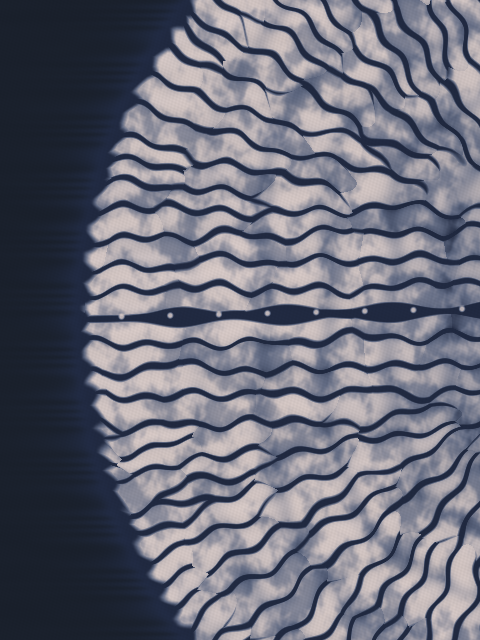
A WebGL 2 fragment shader for this texture:

```glsl
#version 300 es
precision highp float;
// Indigo stitch-resist cloth: a pale half disc of fanned, mirrored pleats on dark dye.
uniform vec2 u_resolution;
out vec4 outColor;

const vec3 PALE = vec3(0.84, 0.785, 0.77);
const vec3 SLATE = vec3(0.36, 0.40, 0.50);
const vec3 NAVY = vec3(0.125, 0.16, 0.25);
const vec3 DEEP = vec3(0.10, 0.125, 0.17);
const float FAN_X = 0.82;      // fan centre, right of the canvas
const float STRIP = 0.14;      // half height of the level pleats
const float PLEAT = 0.041;     // pleat spacing
const float RING = 0.135;      // pleat length
const float STRETCH = 3.1;

float hash(vec2 p) {
    vec3 q = fract(vec3(p.xyx) * 0.1031);
    q += dot(q, q.yzx + 33.33);
    return fract((q.x + q.y) * q.z);
}

// Layered sines, roughly -1..1
float cloud(vec2 p) {
    float sum = 0.0, amp = 0.5;
    for (int i = 0; i < 4; i++) {
        sum += amp * sin(p.x + 1.7 * sin(p.y * 0.8)) * cos(p.y + 1.3 * sin(p.x * 0.7));
        p = mat2(1.5, 1.1, -1.1, 1.5) * p + 2.3;
        amp *= 0.6;
    }
    return sum;
}

// Zigzag of the folds along the pleats
float foldWave(float x) {
    return 0.0048 * sin(80.5 * x - 1.07) + 0.0035 * sin(43.0 * x - 0.91);
}

// Position across the pleats, measured along the arc of one ring
float acrossPleats(float v, float angle, float ringRadius) {
    return v < STRIP ? v : STRIP + angle * ringRadius;
}

// Offset from a point to the centre of pleat cell (ring, row)
vec2 cellOffset(float radius, float across, float ring, float row, float side) {
    vec2 id = vec2(ring + 40.0 + side * 17.0, row + 20.0);
    float loose = smoothstep(STRIP - 0.05, STRIP + 0.04, row * PLEAT);
    float shift = (hash(id) - 0.5) * mix(0.22, 0.62, loose);
    float along = ring + 0.5 + (hash(id + 71.3) - 0.5) * 0.75;
    return vec2((along * RING - radius) / STRETCH, (row + 0.5 + shift) * PLEAT - across);
}

// Cellular pleats: x = distance to the nearest fold, y = random value of the cell
vec2 pleats(float radius, float v, float angle, float wave, float side) {
    float ring0 = floor(radius / RING);
    vec2 nearest = vec2(1.0);
    float tone = 0.0, edge = 1.0;
    for (int pass = 0; pass < 2; pass++) {
        for (int i = -1; i <= 1; i++) {
            float ring = ring0 + float(i);
            float across = acrossPleats(v, angle, max((ring + 0.5) * RING, 0.04)) - wave;
            float row0 = floor(across / PLEAT);
            for (int j = -1; j <= 1; j++) {
                float row = row0 + float(j);
                vec2 o = cellOffset(radius, across, ring, row, side);
                if (pass == 0) {
                    if (dot(o, o) < dot(nearest, nearest)) {
                        nearest = o;
                        tone = hash(vec2(ring + side * 9.0 + 31.0, row + 57.0));
                    }
                } else {
                    vec2 gap = o - nearest;
                    float len = length(gap);
                    if (len > 0.0005) {
                        vec2 n = gap / len;
                        float endWall = 1.0 - abs(n.y);
                        edge = min(edge, dot(0.5 * (o + nearest), n) + 0.013 * endWall * endWall);
                    }
                }
            }
        }
    }
    return vec2(max(edge, 0.0), tone);
}

void main() {
    vec2 p = gl_FragCoord.xy / u_resolution.y;
    p.x *= 0.75 * u_resolution.y / u_resolution.x;

    // Mirrored fan coordinates around the stitched seam
    float seam = p.y - (0.498 + 0.0226 * p.x);
    float side = step(0.0, seam);
    float v = abs(seam);
    vec2 arm = vec2(FAN_X - p.x, max(v - STRIP, 0.0));
    float radius = length(arm);
    float angle = atan(arm.y, arm.x);
    float x = FAN_X - radius;
    float wobble = cloud(p * 13.0 + side * 5.0);
    float wave = foldWave(x) * smoothstep(0.0, 0.03, v) + 0.003 * wobble;
    vec2 cell = pleats(radius, v, angle, wave, side);

    // Fold lines with a soft bleed
    float width = 0.0052 + 0.0022 * cloud(p * 19.0 + 7.0);
    float fold = 1.0 - smoothstep(0.35 * width, 1.45 * width, cell.x);
    float bleed = 0.24 * exp(-cell.x / 0.006);

    // Cross bands and cloudy stains inside the pleats
    float bands = pow(0.5 + 0.5 * sin(x * 63.0 + 0.8 + wobble), 4.0);
    float patches = smoothstep(-0.15, 0.75, cloud(p * vec2(46.0, 40.0)) + 0.35 * cell.y);
    float stain = 0.06 + 0.16 * bands * smoothstep(0.2, 0.45, p.x) + 0.27 * patches;
    stain += 0.16 * smoothstep(0.3, 0.05, radius) + 0.1 * cell.y * cell.y;
    float dye = max(fold, bleed + stain);

    // Seam: tapering dark lenses and pale stitch holes
    float lens = smoothstep(0.13, 0.29, p.x) * (0.5 + 0.5 * cos((p.x - 0.28) * 38.0));
    float seamWidth = 0.004 + 0.011 * lens;
    dye = max(dye, 1.0 - smoothstep(seamWidth - 0.002, seamWidth + 0.005, v));
    float stitch = fract((p.x - 0.266) / 0.076 + 0.5) - 0.5;
    float hole = length(vec2(stitch * 0.076, seam - 0.003));
    dye *= 1.0 - 0.8 * (1.0 - smoothstep(0.002, 0.007, hole));

    // Scalloped rim of the disc, with streaks running outwards
    float rim = length(p - vec2(0.941, 0.499)) - 0.811;
    float scallop = 0.016 * (1.0 - smoothstep(0.0, 0.018, cell.x));
    float streak = 0.5 + 0.5 * sin(p.y * 310.0 + 3.0 * sin(p.y * 71.0));
    float outside = smoothstep(-0.014, 0.012, rim + scallop + 0.005 * wobble);
    dye = max(dye, outside);

    // Cloth colour from the amount of dye
    vec3 color = mix(PALE, SLATE, smoothstep(0.0, 0.65, dye));
    color = mix(color, NAVY, smoothstep(0.5, 0.95, dye));
    float glow = exp(-max(rim, 0.0) / (0.018 + 0.02 * streak));
    vec3 ground = mix(DEEP, NAVY + vec3(0.02, 0.03, 0.06), glow);
    color = mix(color, ground, smoothstep(0.0, 0.025, rim));

    // Woven grain
    float weave = sin((p.x + 0.6 * p.y) * 830.0) * sin((p.y - 0.4 * p.x) * 760.0);
    color *= 1.0 + 0.022 * weave + 0.03 * cloud(p * vec2(9.0, 60.0));
    outColor = vec4(color, 1.0);
}
```
